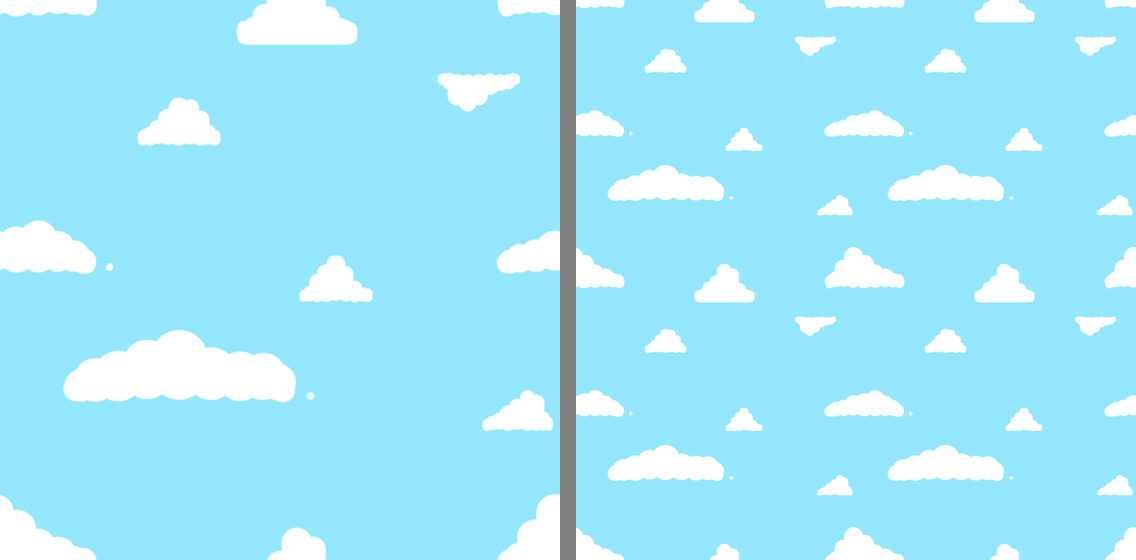
Left, the tile; right, the same tile 2 across and 2 down.
Reproduce this pattern procedurally as a three.js fragment shader.

```glsl
// Flat white cartoon clouds scattered over a plain light blue sky.
// Each cloud is a union of upright capsules under a peaked outline;
// offsets are wrapped to the nearest copy, so the square tiles.
varying vec2 vUv;

float hash(vec2 p) {
  return fract(sin(dot(p, vec2(12.99, 78.23))) * 4375.85);
}

// Shortest offset on the repeating square
vec2 wrapOffset(vec2 d) {
  return fract(d + 0.5) - 0.5;
}

float capsule(vec2 p, vec2 a, vec2 b, float r) {
  vec2 ab = b - a;
  float k = clamp(dot(p - a, ab) / max(dot(ab, ab), 1e-6), 0.0, 1.0);
  return length(p - a - ab * k) - r;
}

// Distance to a cloud standing on y = 0, its summit at peak in -1..1
float cloud(vec2 p, float width, float height, float peak, float seed) {
  float d = 1.0;
  for (float i = 0.0; i < 11.0; i++) {
    float t = i / 5.0 - 1.0;
    float x = sin(1.5708 * t);
    float jitter = hash(vec2(i, seed));
    float r = width * (0.12 + 0.13 * cos(1.5708 * t)) * (0.95 + 0.25 * jitter);

    // Outline rises from both ends to the summit
    float rise = x < peak ? (x + 1.0) / (peak + 1.0) : (1.0 - x) / (1.0 - peak);
    float top = height * mix(0.3, 1.0, smoothstep(0.0, 1.0, rise));
    top *= 0.87 + 0.22 * hash(vec2(i + 17.0, seed));

    float low = r * (1.0 + 0.2 * hash(vec2(i + 31.0, seed)));
    float high = max(top - r, low);
    d = min(d, capsule(p, vec2(x * width, low), vec2(x * width, high), r));
  }
  return d;
}

void main() {
  float d = 1.0;

  // Four rows of two clouds, a large one and a small one
  for (float i = 0.0; i < 8.0; i++) {
    float row = floor(i / 2.0);
    float small = mod(i, 2.0);
    float odd = mod(row, 2.0);
    float firstRow = exp2(-2.0 * row);
    float flipped = i == 3.0 ? 1.0 : 0.0;

    vec2 base = vec2(0.03 + 0.29 * odd + small * (0.5 + 0.035 * row),
                     0.97 - 0.23 * row - 0.05 * small + 0.18 * flipped);
    float width = mix(0.125 + 0.06 * odd * (row - 2.0),
                      0.055 + 0.04 * firstRow, small);
    float height = (0.055 + 0.4 * width + 0.04 * firstRow) * (1.0 - 0.25 * flipped);
    float peak = 0.45 * sin(2.4 * i + 4.0);

    vec2 p = wrapOffset(vUv - base);
    p.y *= 1.0 - 2.0 * flipped;
    d = min(d, cloud(p, width, height, peak, i));

    // One cloud rests on a flat underside
    if (i == 1.0) {
      d = min(d, capsule(p, vec2(-0.9 * width, 0.022), vec2(0.9 * width, 0.022), 0.022));
    }
    // Stray droplet beside the lower large clouds
    if (small == 0.0 && row > 1.0) {
      d = min(d, length(p - vec2(1.15 * width + 0.022, 0.013)) - 0.0065);
    }
  }

  // Sky, a barely visible rim, then the cloud fill
  vec3 sky = vec3(0.58, 0.90, 1.0);
  vec3 rim = vec3(0.57, 0.91, 0.98);
  vec3 color = mix(rim, sky, smoothstep(0.003, 0.007, d));
  color = mix(vec3(1.0), color, smoothstep(-0.0018, 0.0018, d));
  gl_FragColor = vec4(color, 1.0);
}
```
